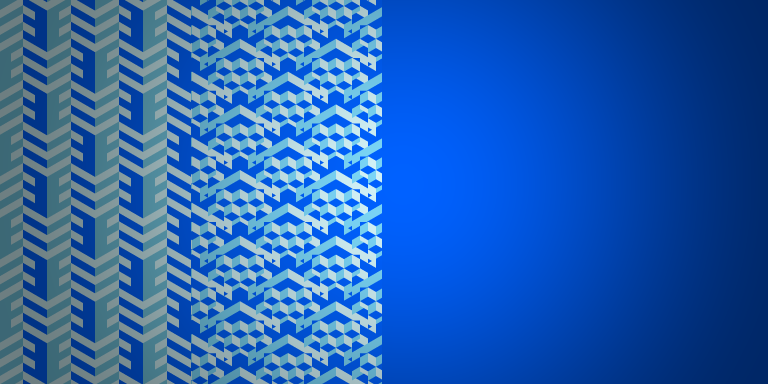
Reproduce this background procedurally as a WebGL 2 fragment shader.

```glsl
#version 300 es
precision highp float;

uniform vec2 u_resolution;
out vec4 outColor;

const vec3 BLUE = vec3(0.0, 0.38, 1.0);
const vec3 PALE = vec3(0.82, 0.95, 0.97);
const vec3 CYAN = vec3(0.48, 0.84, 0.97);
const vec3 TEAL = vec3(0.45, 0.78, 0.88);
const float SLOPE = 0.57735;

// Cell coordinates in columns, with every other column shifted by half a period
vec2 staggered(vec2 q, float column, vec2 size) {
    float y = q.y - 0.5 * size.y * mod(column, 2.0);
    return vec2(q.x - size.x * column, mod(y + 0.5 * size.y, size.y) - 0.5 * size.y);
}

// Isometric cubes: blue lid, pale left side, cyan right side
vec3 cubes(vec2 q) {
    vec2 period = vec2(2.0, 6.0 * SLOPE);
    vec2 a = mod(q + 0.5 * period, period) - 0.5 * period;
    vec2 b = mod(q, period) - 0.5 * period;
    vec2 h = dot(a, a) < dot(b, b) ? a : b;
    if (h.y > SLOPE * abs(h.x)) return BLUE;
    return h.x < 0.0 ? PALE : CYAN;
}

// Long sloping arms that join clusters of cubes
vec3 lattice(vec2 q) {
    vec3 color = BLUE;
    for (int k = -1; k <= 1; k++) {
        float column = floor(q.x / 6.0 + 0.5) + float(k);
        vec2 cell = staggered(q - vec2(0.0, 26.75), column, vec2(6.0, 8.2));
        float side = abs(cell.x);
        float slant = cell.y + SLOPE * side;
        bool roof = side < 5.0 && slant > 2.95 && slant < 4.1;
        bool brace = side > 2.0 && side < 4.0 && slant > 0.6 && slant < 1.75;
        if (roof || brace) color = cell.x < 0.0 ? CYAN : PALE;
    }

    // Clusters: a wide crown on a narrow stem
    float column = floor(q.x / 6.0 + 0.5);
    vec2 cell = staggered(q - vec2(0.0, 26.75), column, vec2(6.0, 8.2));
    float side = abs(cell.x);
    bool crown = side < 3.0 && cell.y < 1.7 && cell.y > SLOPE * side - 2.31;
    bool stem = side > 0.0 && side < 2.0 && cell.y < 0.0 && cell.y + SLOPE * side > -2.31;
    return crown || stem ? cubes(cell + vec2(0.0, SLOPE)) : color;
}

// Folded stripes with pillars standing under the folds
vec3 chevrons(vec2 q) {
    q -= vec2(3.92, 22.8);
    float column = floor(q.x / 4.0 + 0.5);
    vec2 cell = staggered(q, column, vec2(4.0, 6.93));
    float fold = cell.y - SLOPE * abs(cell.x);
    if (abs(cell.x) < 1.0 && fold > -1.4 && fold < 1.2) return cell.x < 0.0 ? BLUE : TEAL;
    if (fract(fold / 1.386) < 0.5) return PALE;
    return cell.x < 0.0 ? BLUE : TEAL;
}

vec3 surface(vec2 p) {
    if (p.x > 0.995) return BLUE;
    return p.x > 0.4975 ? lattice(p * 48.0) : chevrons(p * 32.0);
}

void main() {
    // Average a small grid of samples for smooth edges
    vec3 color = vec3(0.0);
    for (int i = 0; i < 16; i++) {
        vec2 offset = (vec2(i % 4, i / 4) + 0.5) / 4.0 - 0.5;
        color += surface((gl_FragCoord.xy + offset) / u_resolution.y) / 16.0;
    }

    // Broad light, fading less over the patterned side
    vec2 p = gl_FragCoord.xy / u_resolution.y;
    float fade = p.x < 0.995 ? 0.48 : 0.6;
    float light = 1.0 - fade * smoothstep(0.0, 1.1, distance(p, vec2(1.05, 0.52)));
    outColor = vec4(color * light, 1.0);
}
```
